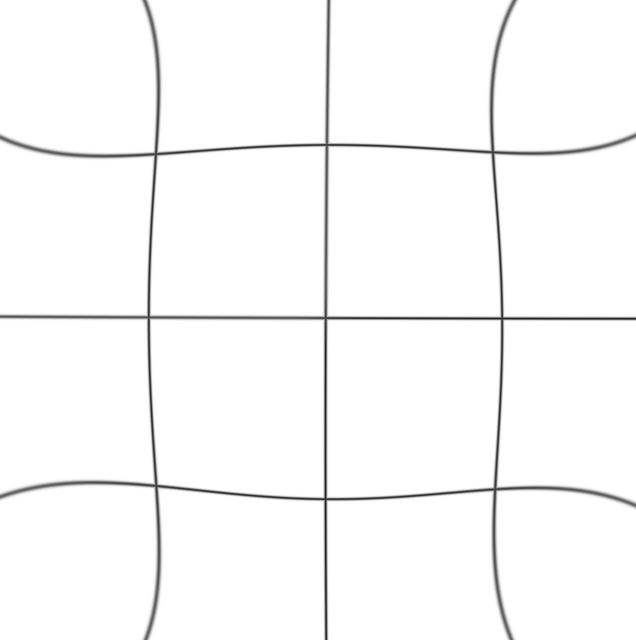
Reproduce this pattern procedurally as a WebGL 2 fragment shader.

```glsl
#version 300 es
precision highp float;

uniform vec2 u_resolution;
out vec4 fragColor;

// Lengths are in half canvas heights, with y pointing up.
const vec2 CROSSING = vec2(0.0242, 0.0060);
const vec3 PAPER = vec3(1.0);
const vec3 INK = vec3(0.0);
const float FINE_WIDTH = 0.0045;
const float AXIS_WIDTH = 0.0056;
const float FLARE_WIDTH = 0.0078;
const float FINE_INK = 0.82;
const float AXIS_INK = 0.86;
const float PALE_INK = 0.68;
const float FLARE_INK = 0.62;
const float FADE_SPAN = 0.12;

// Bend coefficients: even powers 2, 4, 6 and odd powers 1, 5.
const vec3 LEFT_EVEN = vec3(0.1016, -0.0430, -0.0703);
const vec2 LEFT_ODD = vec2(0.0, -0.0042);
const vec3 RIGHT_EVEN = vec3(-0.1292, 0.1250, 0.0391);
const vec2 RIGHT_ODD = vec2(-0.0089, 0.0167);
const vec3 TOP_EVEN = vec3(-0.1276, 0.1115, 0.0469);
const vec2 TOP_ODD = vec2(0.0042, 0.0099);
const vec3 BOTTOM_EVEN = vec3(0.1823, -0.1927, 0.0);
const vec2 BOTTOM_ODD = vec2(-0.0087, -0.0148);
const vec3 UPRIGHT_EVEN = vec3(0.0055, 0.0, 0.0);
const vec2 UPRIGHT_ODD = vec2(0.0040, 0.0);
const vec3 LEVEL_EVEN = vec3(0.00115, 0.0, 0.0);
const vec2 LEVEL_ODD = vec2(-0.00325, 0.0);

// Approximate distance to a bent line; p.x runs along it, p.y across.
float bentLineDistance(vec2 p, float offset, vec3 even, vec2 odd) {
    float t = p.x;
    float u = t * t;
    float bend = u * (even.x + u * (even.y + u * even.z))
               + t * (odd.x + odd.y * u * u);
    float slope = 2.0 * t * (even.x + u * (2.0 * even.y + 3.0 * u * even.z))
                + odd.x + 5.0 * odd.y * u * u;
    return abs(p.y - offset - bend) * inversesqrt(1.0 + slope * slope);
}

// Soft stroke, never narrower than one pixel.
float stroke(float dist, float width, float strength) {
    float pixel = 2.0 / u_resolution.y;
    float w = max(width, pixel);
    return strength * exp(-dist * dist / (w * w));
}

// Grid curve that grows wider and paler toward its ends.
float flaredCurve(vec2 p, float offset, vec3 even, vec2 odd) {
    float flare = smoothstep(0.3, 1.0, abs(p.x));
    float dist = bentLineDistance(p, offset, even, odd);
    return stroke(dist, mix(FINE_WIDTH, FLARE_WIDTH, flare),
                  mix(FINE_INK, FLARE_INK, flare));
}

// Central axis, paler and wider on the side where paleSide is positive.
float axis(vec2 p, float paleSide, vec3 even, vec2 odd) {
    float pale = smoothstep(-FADE_SPAN, FADE_SPAN, paleSide);
    float dist = bentLineDistance(p, 0.0, even, odd);
    return stroke(dist, mix(FINE_WIDTH, AXIS_WIDTH, pale),
                  mix(AXIS_INK, PALE_INK, pale));
}

void main() {
    vec2 p = (2.0 * gl_FragCoord.xy - u_resolution) / u_resolution.y - CROSSING;

    // Axes
    float ink = axis(p.yx, p.y, UPRIGHT_EVEN, UPRIGHT_ODD);
    ink = max(ink, axis(p, -p.x, LEVEL_EVEN, LEVEL_ODD));

    // Bent grid
    ink = max(ink, flaredCurve(p.yx, -0.5529, LEFT_EVEN, LEFT_ODD));
    ink = max(ink, flaredCurve(p.yx, 0.5513, RIGHT_EVEN, RIGHT_ODD));
    ink = max(ink, flaredCurve(p, 0.5410, TOP_EVEN, TOP_ODD));
    ink = max(ink, flaredCurve(p, -0.5659, BOTTOM_EVEN, BOTTOM_ODD));

    fragColor = vec4(mix(PAPER, INK, ink), 1.0);
}
```
